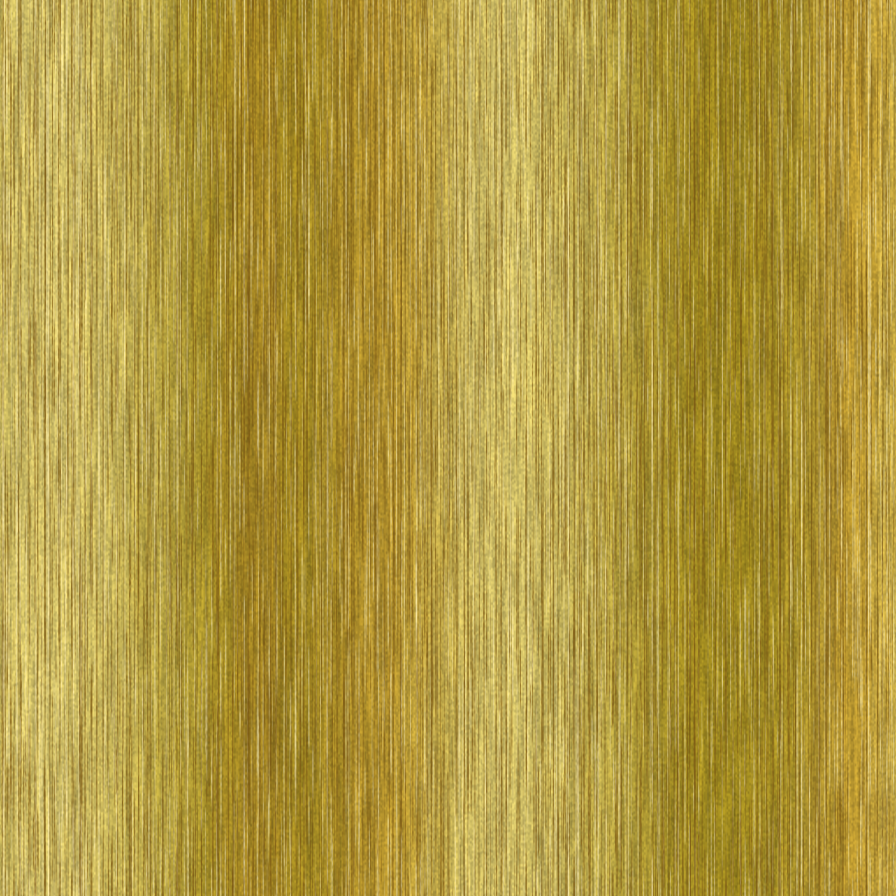
Reproduce this texture procedurally as a Shadertoy shader.

```glsl
// Brushed gold sheet: vertical fibres and scratches over soft olive, amber and pale bands.
#define BAND_PERIOD 0.505
#define BAND_CENTRE 0.055
#define FIBRE_CONTRAST 0.34
#define GRAIN_CONTRAST 0.20
#define DARK_STRENGTH 0.80
#define LIGHT_STRENGTH 0.78
#define OLIVE vec3(0.62, 0.535, 0.12)
#define PALE  vec3(0.81, 0.745, 0.40)
#define AMBER vec3(0.71, 0.565, 0.16)
#define BROWN vec3(0.50, 0.36, 0.08)
#define GLINT vec3(0.91, 0.85, 0.60)

// Integer hash of a lattice point, 0 to 1
float hash(vec2 cell) {
    uvec2 q = uvec2(ivec2(cell) + 32768);
    uint h = q.x * 1664525u + q.y * 22695477u;
    h = (h ^ (h >> 15)) * 2246822519u;
    h = (h ^ (h >> 13)) * 3266489917u;
    h ^= h >> 16;
    return float(h >> 8) / 16777216.0;
}

// Smooth noise along one column, shifted so that columns do not line up
float columnNoise(float column, float y) {
    y += 50.0 * hash(vec2(column, 9000.0));
    float i = floor(y);
    return mix(hash(vec2(column, i)), hash(vec2(column, i + 1.0)), smoothstep(0.0, 1.0, y - i));
}

// Noise stretched into fibres
float fibre(vec2 p, vec2 freq, float seed) {
    float x = p.x * freq.x;
    float i = floor(x);
    return mix(columnNoise(i + seed, p.y * freq.y),
               columnNoise(i + 1.0 + seed, p.y * freq.y), smoothstep(0.0, 1.0, x - i));
}

// One broken, slightly wavering scratch per column; returns coverage
float scratches(vec2 p, float count, float breaks, float widest, float rarity, float seed) {
    float pixel = 1.0 / iResolution.y;
    float i = floor(p.x * count);
    float id = i + seed;
    float centre = mix(0.28, 0.72, hash(vec2(id, 7001.0)));
    centre += 0.10 * (columnNoise(id + 300.0, p.y * 7.0) - 0.5);
    float width = widest * mix(0.45, 1.0, hash(vec2(id, 7002.0)));
    float d = abs(p.x - (i + centre) / count);
    float line = clamp((0.5 * width - d) / pixel + 0.5, 0.0, 1.0) * min(1.0, width / pixel);
    float presence = 0.7 * columnNoise(id + 600.0, p.y * breaks) + 0.3 * hash(vec2(id, 7003.0));
    float beads = mix(0.45, 1.0, columnNoise(id + 900.0, p.y * 240.0));
    return line * beads * smoothstep(rarity - 0.10, rarity + 0.10, presence);
}

float bump(float x, float centre, float radius) {
    float d = (x - centre) / radius;
    return exp(-d * d);
}

// Broad colour bands across the sheet
vec3 bands(float x) {
    float tone = 0.5 + 0.5 * cos(6.28319 * (x - BAND_CENTRE) / BAND_PERIOD);
    float warm = 0.70 * bump(x, 0.285, 0.035) + 0.80 * bump(x, 0.42, 0.065)
               + 0.80 * bump(x, 0.955, 0.055);
    vec3 gold = mix(OLIVE, PALE, pow(tone, 1.15));
    vec3 amber = AMBER * mix(0.90, 1.10, tone);
    return mix(gold, amber, min(warm, 1.0));
}

void mainImage(out vec4 fragColor, in vec2 fragCoord) {
    vec2 p = fragCoord / iResolution.y;

    // Bands with ragged, fibrous borders
    float ragged = fibre(p, vec2(120.0, 5.0), 1000.0) - 0.5;
    vec3 color = bands(p.x + 0.028 * ragged);

    // Fibres and fine grain
    float fibres = 0.45 * fibre(p, vec2(230.0, 9.0), 2000.0)
                 + 0.55 * fibre(p, vec2(500.0, 26.0), 3000.0) - 0.5;
    float grain = fibre(p, vec2(510.0, 340.0), 4000.0) - 0.5;
    color *= 1.0 + FIBRE_CONTRAST * fibres + GRAIN_CONTRAST * grain;

    // Dark and light scratches in layers of rising density
    for (int k = 0; k < 3; k++) {
        float layer = float(k);
        float dark = scratches(p, 113.0 + 58.0 * layer, 7.0 + 6.0 * layer,
                               0.0021 - 0.0003 * layer, 0.49, 5000.0 + 400.0 * layer);
        color = mix(color, BROWN * (0.8 + 0.3 * color.r), DARK_STRENGTH * dark);
        float light = scratches(p, 89.0 + 52.0 * layer, 5.0 + 6.0 * layer,
                                0.0017, 0.57, 10000.0 + 400.0 * layer);
        color = mix(color, GLINT * (0.55 + 0.6 * color.r), LIGHT_STRENGTH * light);
    }

    fragColor = vec4(clamp(color, 0.0, 1.0), 1.0);
}
```
